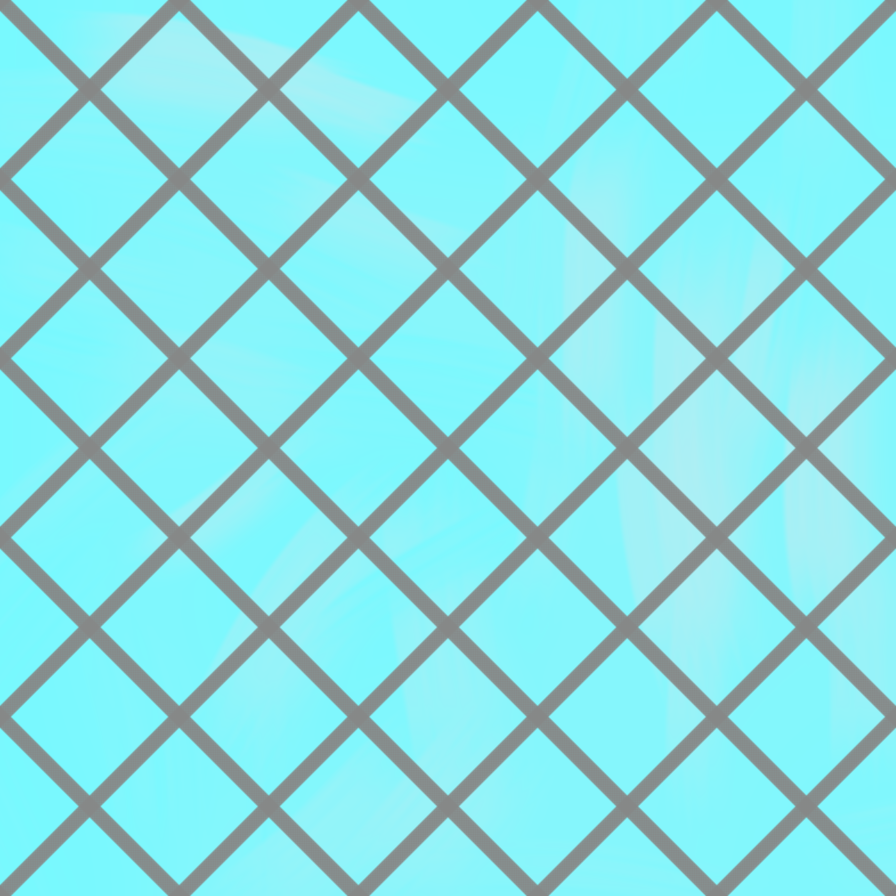
Write a three.js fragment shader that draws this pattern.

```glsl
// Diagonal grey trellis, five diamonds across and down, over brushed cyan paint.
// The trellis is two sets of translucent bars at 45 degrees; the paint is a
// jittered grid of bristled strokes whose direction depends on the region.

#define REPEATS 5.0
#define BAR_WIDTH 0.0172
#define EDGE_SOFT 0.0013
#define WEAVE_PITCH 0.0036
#define STROKE_GRID 6
#define BRISTLES 150.0
#define CYAN vec3(0.47, 0.975, 0.998)
#define PALE vec3(0.69, 0.935, 0.955)
#define GREY vec3(0.525, 0.533, 0.53)

varying vec2 vUv;

float hash(vec2 p) {
  vec3 q = fract(vec3(p.xyx) * 0.1031);
  q += dot(q, q.yzx + 33.33);
  return fract((q.x + q.y) * q.z);
}

float noise(vec2 p) {
  vec2 i = floor(p), f = fract(p);
  f = f * f * (3.0 - 2.0 * f);
  return mix(mix(hash(i), hash(i + vec2(1.0, 0.0)), f.x),
             mix(hash(i + vec2(0.0, 1.0)), hash(i + vec2(1.0, 1.0)), f.x), f.y);
}

// Brush direction: sloping at left, upright at right, level at lower right
float brushAngle(vec2 c) {
  float left = mix(0.75, -0.22, step(0.5, c.y));
  left = mix(left, 1.72, step(c.y, 0.28) * step(c.x, 0.38));
  float right = mix(1.57, 0.08, step(c.y, 0.25) * step(0.6, c.x));
  return mix(left, right, step(0.52, c.x));
}

// How much pale paint a region carries; thin at the left and upper right
float paleness(vec2 c) {
  float leftFade = smoothstep(-0.02, 0.25, c.x);
  float topFade = 1.0 - 0.7 * smoothstep(0.7, 1.0, c.y) * smoothstep(0.3, 0.6, c.x);
  float centreFade = 1.0 - 0.6 * smoothstep(0.2, 0.05, distance(c, vec2(0.48, 0.4)));
  return leftFade * topFade * centreFade;
}

// Layered strokes: 0 is clean cyan, 1 is pale
float paint(vec2 p) {
  vec2 warped = p + 0.025 * (vec2(noise(p * 5.0), noise(p * 5.0 + 17.0)) - 0.5);
  float tone = 0.3 * noise(p * 3.0) * paleness(p);
  for (int j = 0; j < STROKE_GRID; j++) {
    for (int i = 0; i < STROKE_GRID; i++) {
      vec2 id = vec2(float(i), float(j));
      float seed = hash(id + 3.7), kind = hash(id + 41.3);
      vec2 jitter = vec2(hash(id + 11.1), hash(id + 23.9)) - 0.5;
      vec2 centre = (id + 0.5 + jitter) / float(STROKE_GRID);
      float a = brushAngle(centre) + 0.35 * (kind - 0.5);
      vec2 d = warped - centre;
      vec2 q = vec2(dot(d, vec2(cos(a), sin(a))), dot(d, vec2(-sin(a), cos(a))));
      q.y += 1.2 * (seed - 0.5) * q.x * q.x;

      float bristle = noise(vec2(q.x * 5.0, q.y * BRISTLES) + 50.0 * seed);
      float halfLength = mix(0.13, 0.25, seed);
      float halfWidth = mix(0.04, 0.085, kind);
      float ends = smoothstep(halfLength, 0.4 * halfLength, abs(q.x) + 0.05 * bristle);
      float sides = smoothstep(halfWidth, halfWidth - 0.008, q.y)
                  * smoothstep(-halfWidth, 0.2 * halfWidth, q.y);
      float load = paleness(centre) * mix(0.1, 1.05, hash(id + 67.1));
      load += 0.22 * (bristle - 0.5);
      tone = mix(tone, load, ends * sides * 0.75);
    }
  }
  return clamp(tone, 0.0, 1.0);
}

// Opacity of one set of bars; u runs across them, v along them
float bars(float u, float v) {
  float pitch = 0.70710678 / REPEATS;
  float d = abs(fract(u / pitch + 0.5) - 0.5) * pitch;
  float body = 1.0 - smoothstep(-EDGE_SOFT, EDGE_SOFT, d - 0.5 * BAR_WIDTH);
  float weave = sin(6.2832 * u / WEAVE_PITCH) * sin(6.2832 * v / WEAVE_PITCH);
  float rim = smoothstep(0.25, 0.5, d / BAR_WIDTH);
  return body * (0.955 - 0.06 * rim + 0.025 * weave);
}

void main() {
  vec3 colour = mix(CYAN, PALE, paint(vUv));

  // Both bar sets overlap, so the crossings are denser
  vec2 diagonal = vec2(vUv.x + vUv.y, vUv.x - vUv.y) * 0.70710678;
  colour = mix(colour, GREY, bars(diagonal.x, diagonal.y));
  colour = mix(colour, GREY, bars(diagonal.y, diagonal.x));

  gl_FragColor = vec4(colour, 1.0);
}
```
